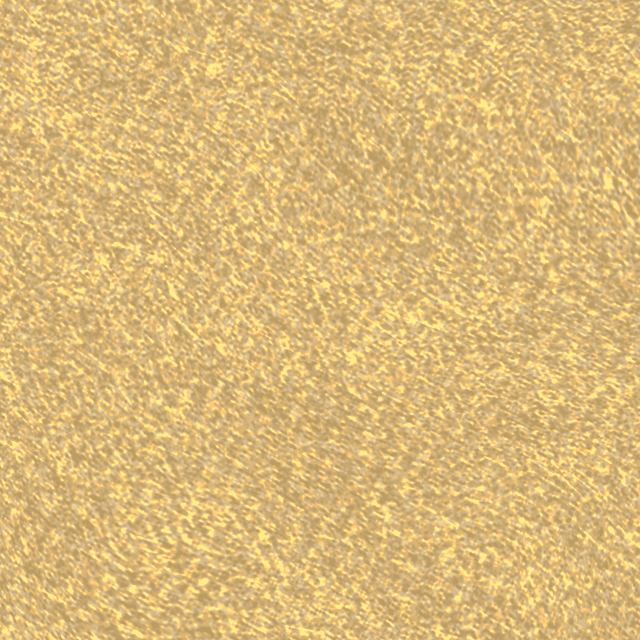
A Shadertoy shader for this texture:

```glsl
// Brushed gold foil: fine glittering grain with slanted, gently curved scratches

float hash(vec2 p) {
    return fract(sin(dot(p, vec2(127.1, 311.7))) * 43758.5453);
}

float noise(vec2 p) {
    vec2 i = floor(p), f = fract(p);
    f = f * f * (3.0 - 2.0 * f);
    return mix(mix(hash(i), hash(i + vec2(1, 0)), f.x),
               mix(hash(i + vec2(0, 1)), hash(i + vec2(1, 1)), f.x), f.y);
}

mat2 rotate(float angle) {
    float c = cos(angle), s = sin(angle);
    return mat2(c, -s, s, c);
}

// One tapered random stroke per grid cell, falling to the right
float scratches(vec2 p, float cells, float seed) {
    vec2 home = floor(p * cells);
    float light = 0.0;
    for (int y = -1; y <= 1; y++) {
        for (int x = -1; x <= 1; x++) {
            vec2 id = home + vec2(x, y);
            vec2 key = id + seed;
            vec2 center = id + vec2(hash(key), hash(key + 37.2));
            float angle = -mix(0.25, 0.9, hash(key + 71.9));
            float halfLength = mix(0.35, 0.95, hash(key + 13.4));
            vec2 d = rotate(angle) * (p * cells - center);
            float along = 1.0 - smoothstep(0.4, 1.0, abs(d.x) / halfLength);
            float across = 1.0 - smoothstep(0.0004, 0.0024, abs(d.y) / cells);
            float strength = hash(key + 91.6);
            light = max(light, along * across * strength * strength);
        }
    }
    return light;
}

void mainImage(out vec4 fragColor, in vec2 fragCoord) {
    vec2 uv = fragCoord / iResolution.y;

    // Slow bending of the brushing direction
    vec2 bend = vec2(noise(uv * 3.0 + 4.7), noise(uv * 3.0 + 19.3)) - 0.5;
    vec2 p = uv + 0.07 * bend;

    // Grain: short slanted flakes mixed with rounder specks
    vec2 q = rotate(-0.62) * p;
    float flakes = noise(q * vec2(115.0, 235.0) + 50.0);
    float specks = noise(rotate(0.35) * p * 225.0 + 90.0);
    float tone = 0.55 * flakes + 0.45 * specks;

    // Cloudy wear and streaky sheen
    float cloud = noise(q * vec2(6.0, 11.0) + 7.0);
    float sheen = noise(q * vec2(14.0, 38.0) + 31.0);
    tone += 0.09 * (cloud - 0.5) + 0.09 * (sheen - 0.5);

    // Scratches from long and sparse to short and dense
    float lines = 0.0;
    for (int i = 0; i < 3; i++) {
        float layer = float(i);
        lines = max(lines, scratches(p, 9.0 + 9.0 * layer, 17.0 * layer + 3.0));
    }
    tone += lines * (0.14 + 0.2 * sheen) * (0.5 + 0.7 * specks);

    // Tan hollows, two body tints, gold ridges, yellow glints
    float tint = smoothstep(0.35, 0.75, noise(p * 150.0 + 11.0));
    vec3 hollow = mix(vec3(0.74, 0.61, 0.38), vec3(0.79, 0.67, 0.46), smoothstep(0.2, 0.42, tone));
    vec3 body = mix(vec3(0.87, 0.71, 0.44), vec3(0.84, 0.74, 0.56), tint);
    vec3 ridge = mix(vec3(0.99, 0.80, 0.47), vec3(0.95, 0.80, 0.54), tint);
    vec3 color = mix(hollow, body, smoothstep(0.40, 0.52, tone));
    color = mix(color, ridge, smoothstep(0.55, 0.66, tone));
    color = mix(color, vec3(1.0, 0.93, 0.53), smoothstep(0.67, 0.79, tone));

    fragColor = vec4(color, 1.0);
}
```
